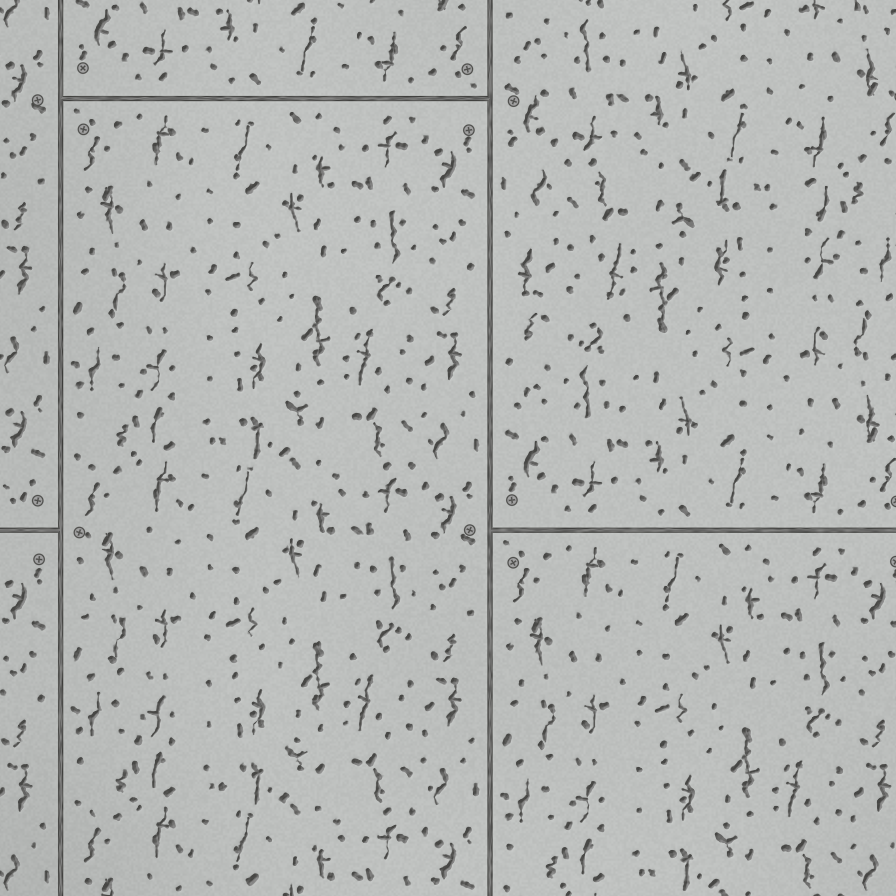
This texture is drawn by a WebGL 1 fragment shader. Its source:

```glsl
precision highp float;
// Staggered grey acoustic ceiling panels with pits, wormhole fissures, dark seams and screws.
uniform vec2 u_resolution;

#define PANEL vec2(0.4792, 0.9635)
#define ORIGIN vec2(0.0677, 0.8900)
#define STAMP_HEIGHT 0.386
#define MARGIN 0.013
#define PIT_GRID vec2(14.0, 12.0)
#define FISSURE_GRID vec2(6.0, 5.0)
#define SEAM_HALF 0.0029
#define SCREW_RADIUS 0.0058
#define SCREW_INSET vec2(0.0235, 0.035)
#define ROUGHNESS 0.0024

const vec3 PAINT = vec3(0.742, 0.752, 0.745);
const vec3 CAVITY = vec3(0.44, 0.44, 0.435);
const vec3 SHADOW = vec3(0.25, 0.25, 0.24);
const vec3 LIT_WALL = vec3(0.58);

vec3 hash3(vec2 p) {
  vec3 h = fract(p.xyx * vec3(0.1031, 0.1030, 0.0973));
  h += dot(h, h.yxz + 33.33);
  return fract((h.xxy + h.yzz) * h.zyx);
}

float noise(vec2 p) {
  vec2 i = floor(p), f = fract(p);
  f = f * f * (3.0 - 2.0 * f);
  vec2 x = vec2(1.0, 0.0);
  return mix(mix(hash3(i).x, hash3(i + x).x, f.x),
             mix(hash3(i + x.yx).x, hash3(i + 1.0).x, f.x), f.y);
}

// Distance to a capsule whose radius runs from ra to rb
float taper(vec2 p, vec2 a, vec2 b, float ra, float rb) {
  vec2 ba = b - a;
  float h = clamp(dot(p - a, ba) / (dot(ba, ba) + 1e-9), 0.0, 1.0);
  return length(p - a - ba * h) - mix(ra, rb, h);
}

// A short, slightly elongated pit
float pit(vec2 p, vec2 id) {
  vec3 r = hash3(id + 71.0);
  float angle = 1.57 + (r.x - 0.5) * 2.6;
  vec2 reach = vec2(cos(angle), sin(angle)) * (0.0007 + 0.0050 * pow(r.y, 5.0));
  float radius = mix(0.0026, 0.0041, r.z);
  return taper(p, -reach, reach, radius, radius * 0.85);
}

// An upright wandering crack with knots, sometimes with a twig
float fissure(vec2 p, vec2 id) {
  vec3 r = hash3(id + 137.0);
  float len = mix(0.020, 0.058, r.x);
  float lean = (r.y - 0.5) * 0.022;
  vec2 last = vec2(-0.5 * lean, -0.5 * len);
  float lastRadius = 0.0014, d = 1.0;
  for (int k = 1; k <= 5; k++) {
    float t = float(k) / 5.0;
    vec3 n = hash3(id * 7.0 + float(k) * 19.0);
    vec2 knot = vec2(lean * (t - 0.5) + (n.x - 0.5) * 0.010, len * (t - 0.5 + (n.y - 0.5) * 0.1));
    float radius = mix(0.0011, 0.0040, n.z * n.z);
    d = min(d, taper(p, last, knot, lastRadius, radius));
    if (k == 3 && r.z < 0.4) {
      vec2 twig = vec2(r.z < 0.2 ? 0.010 : -0.010, 0.008 * (n.x - 0.3));
      d = min(d, taper(p, knot, knot + twig, 0.0026, 0.0016));
    }
    last = knot;
    lastRadius = radius;
  }
  return d;
}

// Distance to all cavities; the stamp repeats up the panel
float cavities(vec2 p) {
  float d = 1.0;
  for (int layer = 0; layer < 2; layer++) {
    bool pits = layer == 0;
    vec2 grid = pits ? PIT_GRID : FISSURE_GRID;
    vec2 cell = vec2(PANEL.x - 2.0 * MARGIN, STAMP_HEIGHT) / grid;
    vec2 base = floor((p - MARGIN) / cell);
    float border = pits ? MARGIN : 0.035;
    for (int j = -1; j <= 1; j++) for (int i = -1; i <= 1; i++) {
      vec2 c = base + vec2(i, j);
      vec2 id = vec2(c.x, mod(c.y, grid.y)) + float(layer) * 43.0;
      vec3 r = hash3(id + 5.0);
      vec2 center = (c + 0.5 + (r.xy - 0.5) * (pits ? 0.85 : 0.55)) * cell + MARGIN;
      bool inside = c.x >= 0.0 && c.x < grid.x && center.y > border && center.y < PANEL.y - border;
      if (inside && r.z < 0.92) d = min(d, pits ? pit(p - center, id) : fissure(p - center, id));
    }
  }
  return d + (noise(p * 260.0) - 0.5) * ROUGHNESS;
}

void main() {
  vec2 uv = gl_FragCoord.xy / u_resolution.y;
  float aa = 0.75 / u_resolution.y;

  // Panel layout: every other column is shifted by half a panel
  vec2 g = (uv - ORIGIN) / PANEL;
  float column = floor(g.x);
  g.y += 0.5 * mod(column, 2.0);
  vec2 q = fract(g) * PANEL;
  vec2 panelId = floor(g);
  bool turned = panelId.y >= 0.0 && column >= 0.0;
  vec2 p = turned ? PANEL - q : q;

  // Painted face: soft unevenness and fine grain
  float tone = 0.025 * (noise(uv * 4.0) - 0.5) + 0.035 * (noise(uv * 420.0) - 0.5);
  tone -= 0.03 * smoothstep(0.35, 0.0, uv.x) + 0.012 * (1.0 - uv.y);
  vec3 color = PAINT + tone + 0.008;

  // Cavities, shaded by their slope toward the upper left light
  vec2 toLight = vec2(-0.0013, 0.0015) * (turned ? -1.0 : 1.0);
  float d = cavities(p);
  float slope = clamp((cavities(p + toLight) - d) / 0.002, -1.0, 1.0);
  color -= 0.06 * slope * exp(-max(d, 0.0) / 0.0013);
  vec3 wall = mix(CAVITY, slope > 0.0 ? SHADOW : LIT_WALL, abs(slope) * 0.85);
  color = mix(color, wall, smoothstep(aa, -aa, d));

  // Screws: three rows down both long sides
  vec2 mid = q - 0.5 * PANEL, far = 0.5 * PANEL - SCREW_INSET;
  vec2 slot = vec2(sign(mid.x), floor(mid.y / far.y + 0.5));
  vec3 jitter = hash3(panelId * 11.0 + slot * 3.0 + 29.0);
  vec2 s = mid - slot * far - (jitter.xy - 0.5) * 0.006;
  float head = length(s) - SCREW_RADIUS;
  float spin = jitter.z * 1.57;
  s = abs(mat2(cos(spin), -sin(spin), sin(spin), cos(spin)) * s);
  float drive = max(min(s.x, s.y) - 0.0008, max(s.x, s.y) - 0.0036);
  color = mix(color, vec3(0.63), smoothstep(aa, -aa, head));
  color = mix(color, SHADOW + 0.05, smoothstep(aa, -aa, min(abs(head) - 0.0007, drive)));

  // Seams: dark edges around a streaky grey core
  vec2 edge = min(q, PANEL - q);
  float e = min(edge.x, edge.y);
  vec2 along = edge.x < edge.y ? uv.yx : uv;
  float streak = noise(along * vec2(130.0, 800.0));
  vec3 seam = mix(CAVITY, SHADOW, smoothstep(0.0008, SEAM_HALF, e)) + 0.18 * (streak - 0.5);
  color += 0.025 * exp(-max(e - SEAM_HALF, 0.0) / 0.0015);
  color = mix(color, seam, smoothstep(aa, -aa, e - SEAM_HALF));

  gl_FragColor = vec4(color, 1.0);
}
```
